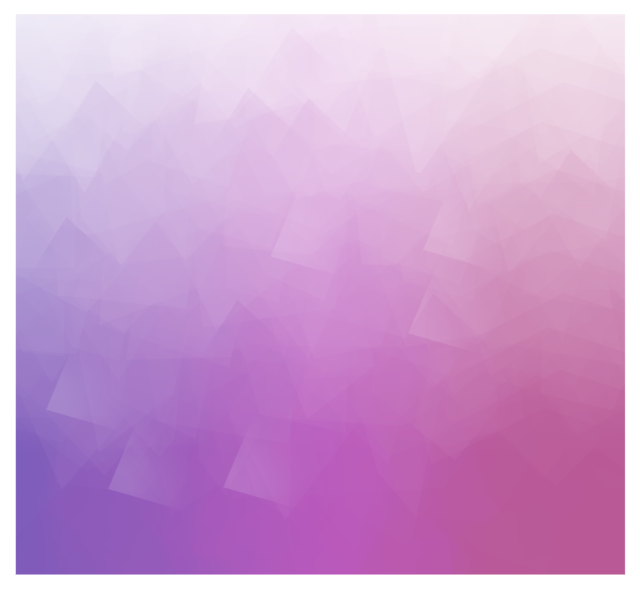
A WebGL 1 fragment shader for this background:

```glsl
precision highp float;
uniform vec2 u_resolution;

#define COLUMNS 16
#define ROWS 15
#define SIDES 5
#define SHARD_SIZE 0.125
#define SHARD_ALPHA 0.15
#define RIDGES 10
#define RIDGE_ALPHA 0.24
#define GLINT_ALPHA 0.13
#define PEAK_ALPHA 0.28
#define FRAME_LOW vec2(0.0247, 0.0295)
#define FRAME_HIGH vec2(0.9766, 0.9760)

float hash(vec2 p) {
  return fract(sin(dot(p, vec2(127.1, 311.7))) * 43758.5453);
}

// Hue runs from violet to rose; it deepens towards the bottom.
vec3 wash(vec2 p) {
  vec3 violet = vec3(0.47, 0.36, 0.73);
  vec3 purple = vec3(0.59, 0.355, 0.73);
  vec3 orchid = vec3(0.73, 0.35, 0.74);
  vec3 rose = vec3(0.725, 0.35, 0.59);
  vec3 hue = mix(violet, purple, smoothstep(-0.05, 0.28, p.x));
  hue = mix(hue, orchid, smoothstep(0.20, 0.53, p.x));
  hue = mix(hue, rose, smoothstep(0.51, 0.84, p.x));
  float depth = clamp(0.1 + 1.2 * (0.985 - p.y), 0.03, 1.0);
  return mix(vec3(1.0), hue, depth);
}

float inside(float distanceIn, float pixel) {
  return smoothstep(-pixel, pixel, distanceIn);
}

// Irregular convex polygon cut by half planes.
float shard(vec2 p, vec2 seed, float pixel) {
  float turn = 6.2832 * hash(seed + 3.1);
  float depth = 1.0;
  for (int i = 0; i < SIDES; i++) {
    float k = float(i);
    float angle = turn + (k + 0.7 * hash(seed + k * 7.3)) * 6.2832 / float(SIDES);
    float reach = SHARD_SIZE * (0.4 + 0.8 * hash(seed + k * 5.7 + 1.9));
    depth = min(depth, reach - dot(p, vec2(cos(angle), sin(angle))));
  }
  return inside(depth, pixel);
}

// Corner opening along an angle, fading away from its tip.
float corner(vec2 p, vec2 tip, float angle, float halfWidth, float pixel) {
  vec2 d = p - tip;
  vec2 axis = vec2(cos(angle), sin(angle));
  float along = dot(d, axis);
  float across = abs(dot(d, vec2(-axis.y, axis.x)));
  float depth = along * sin(halfWidth) - across * cos(halfWidth);
  return inside(depth, pixel) * (1.0 - smoothstep(0.02, 0.14, length(d)));
}

float glint(vec2 p, vec2 tip, float pixel) {
  return corner(p, tip, 0.45, 0.75, pixel);
}

float peak(vec2 p, vec2 tip, float pixel) {
  return corner(p, tip, -1.45, 0.65, pixel);
}

void main() {
  vec2 p = gl_FragCoord.xy / u_resolution;
  float pixel = 0.8 / min(u_resolution.x, u_resolution.y);
  vec3 color = wash(p);

  // Translucent shards scattered over a jittered grid.
  for (int row = 0; row < ROWS; row++) {
    for (int column = 0; column < COLUMNS; column++) {
      vec2 cell = vec2(float(column), float(row));
      vec2 jitter = vec2(hash(cell), hash(cell + 17.3));
      vec2 center = (cell + jitter) / vec2(float(COLUMNS), float(ROWS));
      vec2 d = (p - center) * vec2(1.15, 0.85);
      if (dot(d, d) < 0.06) {
        color = mix(color, wash(center), SHARD_ALPHA * shard(d, cell, pixel));
      }
    }
  }

  // Layered ridges on the right.
  float rightSide = smoothstep(0.62, 0.82, p.x);
  for (int i = 0; i < RIDGES; i++) {
    float k = float(i);
    float crest = 0.91 - 0.068 * k + 0.025 * hash(vec2(k, 4.0));
    float side = p.x - 0.88 - 0.08 * (hash(vec2(k, 9.0)) - 0.5);
    float slope = max(-0.55 * side, 0.35 * side);
    float below = crest - slope - p.y;
    float mask = inside(below, pixel) * exp(-max(below, 0.0) / 0.07);
    color = mix(color, wash(p - vec2(0.0, 0.08)), RIDGE_ALPHA * mask * rightSide);
  }

  // Darker peaks, then pale corners.
  float peaks = peak(p, vec2(0.388, 0.852), pixel) + peak(p, vec2(0.482, 0.835), pixel)
    + peak(p, vec2(0.456, 0.954), pixel) + peak(p, vec2(0.371, 0.494), pixel)
    + peak(p, vec2(0.104, 0.634), pixel) + peak(p, vec2(0.677, 0.505), pixel)
    + peak(p, vec2(0.150, 0.864), pixel) + peak(p, vec2(0.892, 0.747), pixel);
  color = mix(color, wash(p - vec2(0.0, 0.12)), PEAK_ALPHA * min(peaks, 1.0));

  float glints = glint(p, vec2(0.169, 0.174), pixel) + glint(p, vec2(0.349, 0.177), pixel)
    + glint(p, vec2(0.661, 0.578), pixel) + glint(p, vec2(0.423, 0.567), pixel)
    + glint(p, vec2(0.072, 0.308), pixel) + glint(p, vec2(0.638, 0.437), pixel);
  color = mix(color, vec3(1.0), GLINT_ALPHA * min(glints, 1.0));

  // White frame.
  vec2 margin = min(p - FRAME_LOW, FRAME_HIGH - p);
  color = mix(vec3(1.0), color, inside(min(margin.x, margin.y), pixel));
  gl_FragColor = vec4(color, 1.0);
}
```
